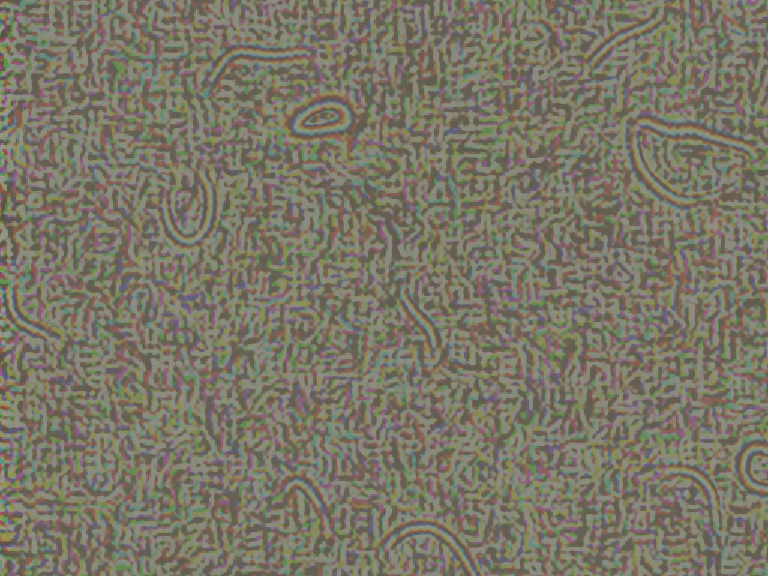
Reproduce this texture procedurally as a Shadertoy shader.

```glsl
// Mottled labyrinth of muted beige and brown grains with colour fringes and rippled contours
vec4 hash4(vec2 c) {
    vec4 q = fract(c.xyxy * vec4(.1031, .1030, .0973, .1099));
    q += dot(q, q.wzxy + 33.33);
    return fract((q.xxyz + q.yzzw) * q.zywx);
}

// Layered sines whose level lines become the rippled contours
float relief(vec2 p) {
    float sum = 0., amp = 1.;
    for (int i = 0; i < 4; i++) {
        sum += amp * sin(p.x * 4.3 + 1.7 * sin(p.y * 3.1 + float(i) * 2.) + 1.);
        p = mat2(.8, .6, -.6, .8) * p * 1.8 + .9;
        amp *= .6;
    }
    return sum;
}

float flowAngle(vec2 p) {
    return .7 * sin(p.x * 7. + 2. * sin(p.y * 6.)) + .7 * sin(p.y * 12. - 2. * sin(p.x * 5.));
}

// Cellular noise of short wave packets, one phase per colour channel
vec3 grainNoise(vec2 p, float fringe) {
    const float cells = 46.;
    vec2 g = p * cells, id = floor(g);
    float flow = flowAngle(p);
    vec3 sum = vec3(0);
    for (int y = -1; y <= 1; y++)
    for (int x = -1; x <= 1; x++)
    for (int k = 0; k < 2; k++) {
        vec2 cell = id + vec2(x, y);
        vec4 place = hash4(cell + 71. * float(k) + 13.);
        vec4 tint = hash4(cell + 71. * float(k) + 219.);
        vec2 d = g - cell - place.xy;
        float window = max(0., 1. - dot(d, d));
        // One packet follows the flow, the other lies along an axis
        float angle = k == 0 ? flow + 2.4 * (place.z - .5) : 1.571 * step(.58, place.z);
        float wave = dot(d, vec2(cos(angle), sin(angle))) * 6.283 * mix(40., 66., tint.w) / cells;
        vec3 shift = tint.xyz - .5;
        sum += window * window * (cos(wave + 6.283 * place.w + shift * fringe) + .7 * shift + .8 * (tint.w - .5));
    }
    return sum;
}

void mainImage(out vec4 fragColor, in vec2 fragCoord) {
    vec2 p = fragCoord / iResolution.y;

    // Approximate distance to the contours, which fade in and out
    float h = relief(p), e = .002;
    vec2 slope = vec2(relief(p + vec2(e, 0)) - h, relief(p + vec2(0, e)) - h) / e;
    float dist = sin(h * 2.) / (2. * length(slope) + 2.);
    float contour = smoothstep(.026, .006, abs(dist))
                  * smoothstep(.1, .8, sin(p.x * 9. + 3. * sin(p.y * 6.)));

    // Grains with softly stepped edges, more colourful in loose patches
    vec2 grid = p * 192.;
    vec2 stepped = (floor(grid) + smoothstep(.15, .85, fract(grid))) / 192.;
    float patchy = .5 + .5 * sin(p.x * 13. + 2. * sin(p.y * 9.)) * sin(p.y * 11. + 2. * sin(p.x * 7.));
    float rim = exp(-p.x * 45.);
    vec3 n = grainNoise(stepped, 1.6 + 1.2 * patchy + 1.2 * contour + 2. * rim);
    vec3 ripple = cos(dist * 400. + vec3(-.8, 0, .8));
    n = mix(n, 1.2 * ripple, .7 * contour);

    // Wavering square weave that nibbles the edges
    n += .3 * sin(p.x * 430. + 2. * sin(p.y * 17.)) * sin(p.y * 430. + 2. * sin(p.x * 19.));

    // Each channel switches softly between its dark and light level
    vec3 light = smoothstep(-.55, .55, n + vec3(.2, .04, -.08));
    vec3 color = mix(vec3(.405, .385, .335), vec3(.53, .535, .48), light);
    color += .01 * n + .025 * contour * ripple;
    color += .012 * (patchy - .5);
    color = mix(vec3(.47, .46, .41), color, 1. + .6 * rim);
    fragColor = vec4(color, 1);
}
```
